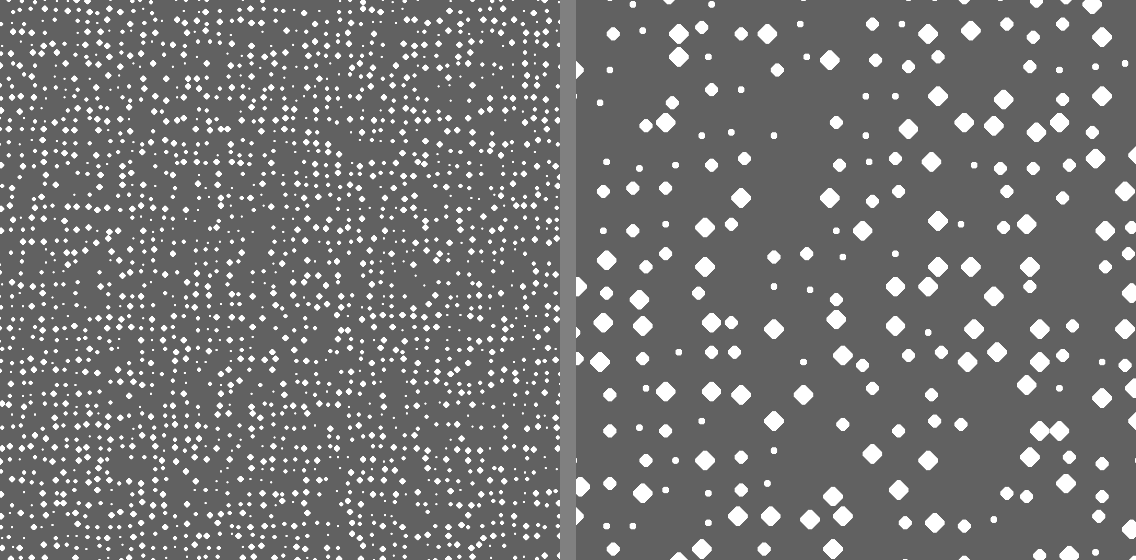
Left: the whole. Right: its middle third, enlarged.
This pattern is drawn by a WebGL 2 fragment shader. Its source:

```glsl
#version 300 es
precision highp float;
// Scattered white grains in three sizes on a plain grey ground.
// A jittered square lattice (cellular layout) holds at most one grain per
// cell; each grain is a diamond with its corners cut off by a square.

uniform vec2 u_resolution;
out vec4 fragColor;

const vec3 GROUND = vec3(0.38);
const vec3 GRAIN = vec3(1.0);

const float UNITS = 512.0;   // fine units along the canvas height
const float PITCH = 10.0;    // lattice spacing, in fine units
const float JITTER = 2.0;    // largest whole-unit shift of a grain
const float PRESENCE = 0.78; // share of cells that hold a grain
const float SMALL = 0.22;    // share of small grains
const float LARGE = 0.40;    // share of large grains

// Integer hash: four independent values in 0..1 for a cell and a seed.
vec4 cellHash(vec2 cell, uint seed) {
    uvec4 h = uvec4(ivec4(cell, cell.yx)) * 1664525u
            + uvec4(1u, 2u, 3u, 4u) * 1013904223u + seed;
    for (int i = 0; i < 3; i++) {
        h += h.yzwx * h.wxyz;
        h ^= h >> 16u;
        h *= 747796405u;
    }
    h ^= h >> 15u;
    return vec4(h >> 8u) / 16777216.0;
}

// Signed distance to a diamond clipped by a square of the given half width.
float clippedDiamond(vec2 p, float halfWidth) {
    vec2 a = abs(p);
    float diamond = (a.x + a.y - halfWidth - 0.5) * sqrt(0.5);
    float square = max(a.x, a.y) - halfWidth;
    return max(diamond, square);
}

// Half width of 1, 2 or 3 units, chosen by a random value.
float grainSize(float pick) {
    return 1.0 + step(SMALL, pick) + step(1.0 - LARGE, pick);
}

// Coverage of the grain in the cell around p; edge is the smoothing width.
float grains(vec2 p, float pitch, float jitter, float edge) {
    vec2 cell = floor(p / pitch + 0.5);
    vec4 rnd = cellHash(cell, 17u);
    vec2 shift = floor(rnd.xy * (2.0 * jitter + 1.0)) - jitter;
    float d = clippedDiamond(p - cell * pitch - shift, grainSize(rnd.z));
    return step(rnd.w, PRESENCE) * (1.0 - smoothstep(-edge, edge, d));
}

void main() {
    // Lattice rows are counted down from the top edge.
    float unitsPerPixel = UNITS / u_resolution.y;
    vec2 p = vec2(gl_FragCoord.x, u_resolution.y - gl_FragCoord.y) * unitsPerPixel;
    float coverage = grains(p, PITCH, JITTER, 0.4 * unitsPerPixel);
    fragColor = vec4(mix(GROUND, GRAIN, coverage), 1.0);
}
```
